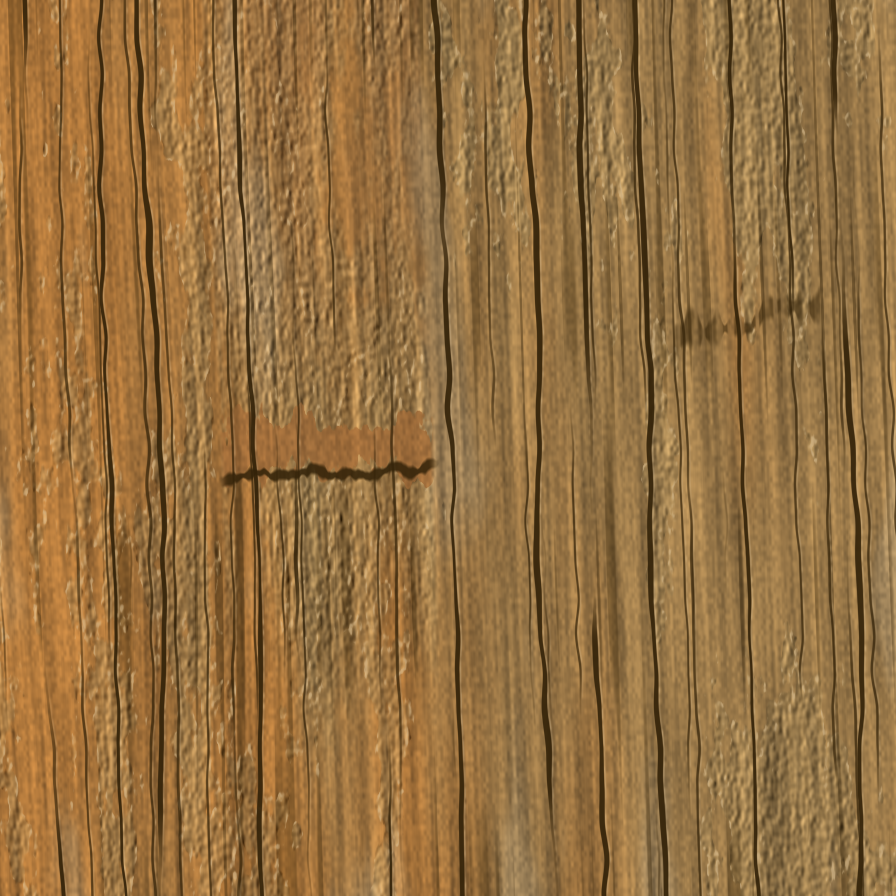
Reproduce this texture procedurally as a three.js fragment shader.

```glsl
// Weathered wood planks: upright grain, dark cracks, rough worn patches and a torn cross break.
varying vec2 vUv;

const vec3 AMBER = vec3(0.640, 0.435, 0.215);
const vec3 RUSSET = vec3(0.600, 0.400, 0.215);
const vec3 GREY_BROWN = vec3(0.575, 0.462, 0.288);
const vec3 PALE_ASH = vec3(0.630, 0.545, 0.410);
const vec3 HIGHLIGHT = vec3(0.800, 0.700, 0.540);
const vec3 CRACK_DARK = vec3(0.200, 0.135, 0.035);

float hash(vec2 p) {
  vec3 q = fract(vec3(p.xyx) * 0.1031);
  q += dot(q, q.yzx + 33.33);
  return fract((q.x + q.y) * q.z);
}

float noise(vec2 p) {
  vec2 i = floor(p);
  vec2 f = fract(p);
  f = f * f * (3.0 - 2.0 * f);
  float low = mix(hash(i), hash(i + vec2(1.0, 0.0)), f.x);
  float high = mix(hash(i + vec2(0.0, 1.0)), hash(i + 1.0), f.x);
  return mix(low, high, f.y);
}

float fbm(vec2 p) {
  float sum = 0.0;
  float gain = 0.53;
  for (int i = 0; i < 4; i++) {
    sum += gain * noise(p);
    p = p * 2.03 + 17.3;
    gain *= 0.5;
  }
  return sum;
}

// Soft-ended interval: 1 between a and b.
float span(float x, float a, float b, float soft) {
  return smoothstep(a - soft, a + soft, x) * (1.0 - smoothstep(b - soft, b + soft, x));
}

// Height of the worn surface: short fibres over fine crumbs.
float relief(vec2 p) {
  return 0.55 * noise(p * vec2(190.0, 62.0)) + 0.45 * noise(p * vec2(270.0, 150.0) + 9.0);
}

// Nearby cracks, count across the width: x is the dark core, y is the lit right lip.
vec2 cracks(vec2 p, float count, float maxWidth, float gaps) {
  vec2 best = vec2(0.0);
  for (int k = -1; k <= 1; k++) {
    float id = floor(p.x * count) + float(k) + count * 3.0;
    float center = (id - count * 3.0 + 0.15 + 0.7 * hash(vec2(id, 4.7))) / count;
    center += 0.012 * (noise(vec2(p.y * 3.0, id * 7.1)) - 0.5);
    center += 0.005 * (noise(vec2(p.y * 24.0, id * 3.3)) - 0.5);
    float strength = hash(vec2(id, 19.1));
    float swell = noise(vec2(p.y * 11.0 + id * 13.0, 2.5));
    float presence = noise(vec2(p.y * 2.6, id * 5.9)) + 0.5 * strength + 0.25 * (swell - 0.5);
    float reach = smoothstep(gaps, gaps + 0.22, presence);
    float width = maxWidth * (0.2 + 0.8 * strength) * (0.25 + 1.1 * swell) * reach;
    float d = p.x - center;
    float core = (1.0 - smoothstep(width, width + 0.0017, abs(d))) * reach;
    float lip = span(d, width + 0.001, width + 0.0028, 0.001) * reach;
    best = max(best, vec2(core, lip));
  }
  return best;
}

// Ragged dark tear running across the grain.
float tear(vec2 p, vec2 left, vec2 right, float thickness, float ragged) {
  float t = (p.x - left.x) / (right.x - left.x);
  float y = mix(left.y, right.y, t) + ragged * (fbm(vec2(p.x * 45.0, 3.0)) - 0.5);
  float halfHeight = thickness * (0.1 + 1.5 * noise(vec2(p.x * 130.0, 8.0)));
  float body = 1.0 - smoothstep(halfHeight * 0.5, halfHeight + 0.002, abs(p.y - y));
  return body * span(t, 0.0, 1.0, 0.03);
}

void main() {
  // Lean and bend the grain
  vec2 p = vec2(vUv.x + 0.03 * (vUv.y - 0.5), vUv.y);
  p.x += 0.010 * (noise(vec2(p.x * 5.0, p.y * 2.2)) - 0.5);

  float broad = fbm(vec2(p.x * 11.0, p.y * 1.4));
  float grain = fbm(vec2(p.x * 95.0, p.y * 2.4));
  float fibre = noise(vec2(p.x * 250.0, p.y * 7.0));
  float pores = noise(p * vec2(330.0, 170.0));

  // Worn patches, with a torn panel left of the middle
  float ragged = fbm(p * vec2(75.0, 30.0)) - 0.5;
  float field = fbm(vec2(p.x * 19.0 + 4.0, p.y * 2.4)) + 0.34 * ragged;
  float patches = smoothstep(0.60, 0.67, field);
  float panel = span(p.x, 0.245, 0.485, 0.004);
  float scarY = p.y + 0.085 * ragged;
  float scar = panel * span(scarY, 0.470, 0.530, 0.003);
  float panelWear = panel * smoothstep(0.14, 0.42, p.y + 0.5 * (broad - 0.5));
  float worn = max(patches, panelWear * smoothstep(0.40, 0.58, field + 0.06)) * (1.0 - scar);
  float rim = 4.0 * patches * (1.0 - patches) * (1.0 - scar);

  // Amber on the left, greyer on the right
  float age = smoothstep(0.10, 0.90, p.x + 1.1 * (broad - 0.5));
  vec3 color = mix(AMBER, GREY_BROWN, clamp(0.85 * age + 0.45 * worn, 0.0, 1.0));
  float warmth = panel * smoothstep(0.45, 0.85, p.y) * smoothstep(0.4, 0.65, broad);
  color = mix(color, RUSSET, max(0.45 * warmth, 0.7 * scar));
  float ash = smoothstep(0.58, 0.78, fbm(vec2(p.x * 14.0 + 31.0, p.y * 2.6)));
  color = mix(color, PALE_ASH, 0.5 * ash * (1.0 - scar));

  // Streaks, fibres and pores
  float calm = 1.0 - 0.6 * scar;
  float streaks = 0.50 * (grain - 0.5) + 0.26 * (fibre - 0.5);
  color *= 1.03 + calm * streaks + 0.20 * (pores - 0.5);
  float strand = smoothstep(0.74, 0.94, noise(vec2(p.x * 170.0 + 50.0, p.y * 3.0)));
  color = mix(color, CRACK_DARK, 0.40 * strand * calm);

  // Light from the upper left on the relief
  float slope = relief(p) - relief(p + vec2(-0.0024, 0.0024));
  float bump = slope * (0.06 + 0.62 * worn + 0.35 * rim);
  color += (HIGHLIGHT - 0.15) * bump;
  color = mix(color, HIGHLIGHT, 0.55 * rim * smoothstep(0.0, 0.25, slope));

  // Long cracks, hairline splits and cross tears
  vec2 splits = cracks(p, 13.0, 0.0030, 0.42);
  vec2 hairs = cracks(p + vec2(0.013, 0.0), 36.0, 0.0007, 0.78);
  float dark = max(0.92 * splits.x, 0.72 * hairs.x);
  float lit = max(splits.y, 0.7 * hairs.y);
  color = mix(color, HIGHLIGHT, 0.38 * lit * (0.3 + pores));
  color = mix(color, CRACK_DARK, dark);
  float mainTear = tear(p, vec2(0.245, 0.462), vec2(0.487, 0.480), 0.0060, 0.026);
  float sideTear = tear(p, vec2(0.760, 0.625), vec2(0.925, 0.665), 0.0170, 0.034);
  color = mix(color, CRACK_DARK, max(0.88 * mainTear, 0.6 * sideTear * smoothstep(0.2, 0.7, fibre)));

  gl_FragColor = vec4(clamp(color, 0.0, 1.0), 1.0);
}
```
